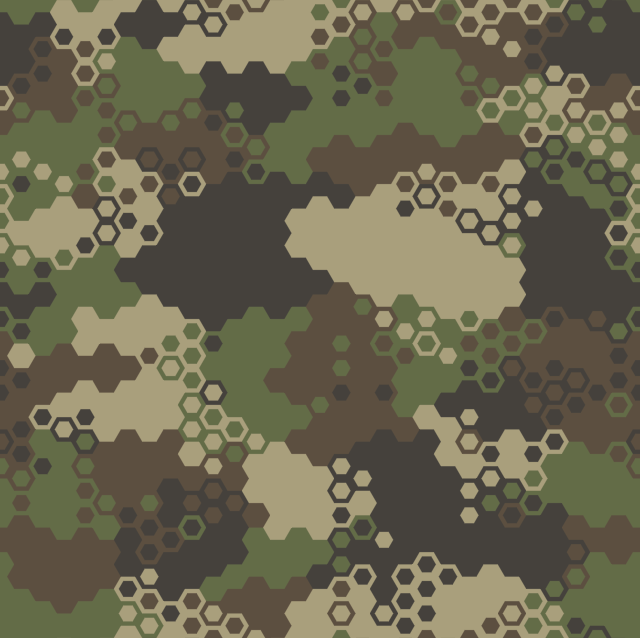
A WebGL 1 fragment shader for this pattern:

```glsl
precision highp float;

// Hexagon camouflage: four-colour patches from a stratified, warped Voronoi
// field are sampled once per cell of a flat-topped hexagon grid. Near patch
// borders, clusters of cells get a small inner hexagon. Everything wraps.

uniform vec2 u_resolution;

const vec2 GRID = vec2(30.0, 26.0);          // hexagon columns and rows
const vec2 SITES = vec2(6.0, 10.0);          // patch sites, even both ways
const vec2 CELL_SHAPE = vec2(0.8660254, 1.0); // grid steps to cell heights
const float INNER_RADIUS = 0.325;            // half height of inner hexagon

const vec3 DARK = vec3(0.270, 0.256, 0.236);
const vec3 GREEN = vec3(0.388, 0.422, 0.280);
const vec3 TAN = vec3(0.662, 0.622, 0.486);
const vec3 BROWN = vec3(0.362, 0.310, 0.250);

vec2 wrapId(vec2 id, vec2 period) {
  return floor(mod(id + 0.5, period));
}

float hash(vec2 p, float seed) {
  vec3 q = fract(p.xyx * vec3(0.1031, 0.1030, 0.0973) + seed * 0.137);
  q += dot(q, q.yzx + 33.33);
  return fract((q.x + q.y) * q.z);
}

// Value noise over the unit square that repeats after one unit.
float wrapNoise(vec2 uv, vec2 period, float seed) {
  vec2 p = uv * period;
  vec2 id = floor(p);
  vec2 f = smoothstep(0.0, 1.0, p - id);
  float a = hash(wrapId(id, period), seed);
  float b = hash(wrapId(id + vec2(1.0, 0.0), period), seed);
  float c = hash(wrapId(id + vec2(0.0, 1.0), period), seed);
  float d = hash(wrapId(id + 1.0, period), seed);
  return mix(mix(a, b, f.x), mix(c, d, f.x), f.y);
}

vec3 palette(float index) {
  if (index < 0.5) return DARK;
  if (index < 1.5) return GREEN;
  return index < 2.5 ? TAN : BROWN;
}

vec4 indexMask(float index) {
  return vec4(equal(vec4(0.0, 1.0, 2.0, 3.0), vec4(index)));
}

// Every 2x2 block of sites holds each colour once, in shuffled order.
float siteColour(vec2 site) {
  vec2 block = floor(site * 0.5 + 0.1);
  vec2 corner = site - 2.0 * block;
  if (hash(block, 1.0) < 0.5) corner = corner.yx;
  float turn = floor(hash(block, 2.0) * 4.0);
  float stride = hash(block, 3.0) < 0.5 ? 1.0 : 3.0;
  return floor(mod(turn + stride * (corner.x + 2.0 * corner.y) + 0.5, 4.0));
}

// Distance to the nearest site of each colour.
vec4 patchDistances(vec2 p) {
  vec4 nearest = vec4(9.0);
  for (int j = -1; j <= 1; j++) {
    for (int i = -1; i <= 1; i++) {
      vec2 site = floor(p) + vec2(float(i), float(j));
      vec2 id = wrapId(site, SITES);
      vec2 jitter = 0.1 + 0.8 * vec2(hash(id, 4.0), hash(id, 5.0));
      float d = length(site + jitter - p);
      nearest = min(nearest, mix(vec4(9.0), vec4(d), indexMask(siteColour(id))));
    }
  }
  return nearest;
}

// Index and value of the smallest component.
vec2 lowest(vec4 d) {
  vec2 best = vec2(0.0, d.x);
  if (d.y < best.y) best = vec2(1.0, d.y);
  if (d.z < best.y) best = vec2(2.0, d.z);
  if (d.w < best.y) best = vec2(3.0, d.w);
  return best;
}

float hexDistance(vec2 p) {
  p = abs(p);
  return max(p.y, dot(p, vec2(0.8660254, 0.5)));
}

vec3 cellColour(vec2 cell, vec2 offset, float blur) {
  vec2 id = wrapId(cell, GRID);
  vec2 uv = (id + vec2(0.0, 0.5 * mod(id.x, 2.0))) / GRID;
  vec2 warp = vec2(wrapNoise(uv, vec2(9.0, 13.0), 6.0), wrapNoise(uv, vec2(9.0, 13.0), 7.0));
  vec2 rough = vec2(hash(id, 8.0), hash(id, 9.0));
  vec4 d = patchDistances(uv * SITES + 0.8 * (warp - 0.5) + 0.12 * (rough - 0.5));
  vec2 own = lowest(d);
  vec4 others = d + 20.0 * indexMask(own.x);
  vec2 next = lowest(others);
  vec2 third = lowest(others + 20.0 * indexMask(next.x));

  // Clustered cells beside a border become dots, rings or strays.
  float base = own.x;
  float inner = own.x;
  bool clustered = wrapNoise(uv, vec2(9.0, 9.0), 10.0) > 0.47 && hash(id, 11.0) < 0.88;
  if (clustered && next.y - own.y < 0.55) {
    float kind = hash(id, 12.0);
    inner = hash(id, 13.0) < 0.12 ? third.x : next.x;
    if (kind > 0.55) { base = inner; inner = own.x; }
    if (kind > 0.93) inner = base;
  }
  float ring = smoothstep(-blur, blur, hexDistance(offset) - INNER_RADIUS);
  return mix(palette(inner), palette(base), ring);
}

void main() {
  vec2 p = gl_FragCoord.xy / u_resolution * GRID;
  float blur = 0.75 * GRID.y / u_resolution.y;

  // Two nearest cells, so that their shared edge can be smoothed.
  vec4 first = vec4(0.0);  // cell id, offset from its centre
  vec4 second = vec4(0.0);
  float d1 = 9.0;
  float d2 = 9.0;
  for (int i = 0; i <= 1; i++) {
    for (int j = 0; j <= 1; j++) {
      float column = floor(p.x) + float(i);
      float shift = 0.5 * mod(column, 2.0);
      vec2 cell = vec2(column, floor(p.y - shift) + float(j));
      vec2 offset = (p - cell - vec2(0.0, shift)) * CELL_SHAPE;
      float d = dot(offset, offset);
      if (d < d1) {
        second = first; d2 = d1;
        first = vec4(cell, offset); d1 = d;
      } else if (d < d2) {
        second = vec4(cell, offset); d2 = d;
      }
    }
  }
  vec3 colour = cellColour(first.xy, first.zw, blur);
  vec3 neighbour = cellColour(second.xy, second.zw, blur);
  float share = smoothstep(-blur, blur, 0.5 * (d2 - d1));
  gl_FragColor = vec4(mix(neighbour, colour, share), 1.0);
}
```
